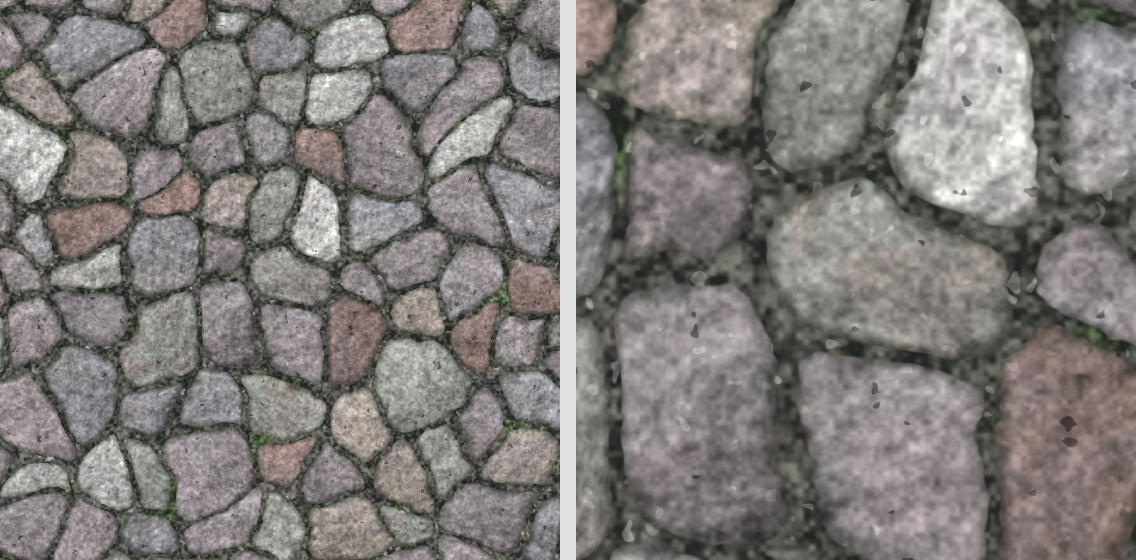
Left, the full canvas; right, a detail of the centre.
This texture is drawn by a three.js fragment shader. Its source:

```glsl
varying vec2 vUv;

const float STONES_ACROSS = 9.0;
const vec2 TO_LIGHT = vec2(-0.03, 0.05);

const vec3 MAUVE = vec3(0.55, 0.515, 0.53);
const vec3 SLATE = vec3(0.55, 0.55, 0.57);
const vec3 MOSSY_GREY = vec3(0.55, 0.56, 0.54);
const vec3 TAN = vec3(0.61, 0.575, 0.545);
const vec3 RUST = vec3(0.55, 0.47, 0.45);
const vec3 PALE = vec3(0.67, 0.67, 0.66);
const vec3 SOIL_DARK = vec3(0.13, 0.14, 0.13);
const vec3 SOIL_LIGHT = vec3(0.52, 0.52, 0.48);
const vec3 MOSS = vec3(0.3, 0.42, 0.22);

vec2 hash2(vec2 p) {
  vec2 k = vec2(dot(p, vec2(127.1, 311.7)), dot(p, vec2(269.5, 183.3)));
  return fract(sin(k) * 43758.5);
}

float hash1(vec2 p) {
  return hash2(p).x;
}

float noise(vec2 p) {
  vec2 i = floor(p);
  vec2 f = fract(p);
  f = f * f * (3.0 - 2.0 * f);
  float low = mix(hash1(i), hash1(i + vec2(1.0, 0.0)), f.x);
  float high = mix(hash1(i + vec2(0.0, 1.0)), hash1(i + 1.0), f.x);
  return mix(low, high, f.y);
}

float fbm(vec2 p) {
  float sum = 0.0;
  float gain = 0.5;
  for (int i = 0; i < 5; i++) {
    sum += gain * noise(p);
    p = mat2(1.6, 1.2, -1.2, 1.6) * p + 7.3;
    gain *= 0.55;
  }
  return sum;
}

vec2 warp(vec2 p, float scale, float amount) {
  vec2 q = p * scale;
  return p + amount * (vec2(noise(q), noise(q + 37.0)) - 0.5);
}

// Stone centre in xy, its size weight in z
vec3 seed(vec2 cell) {
  return vec3(cell + 0.5 + 0.78 * (hash2(cell) - 0.5), 0.42 * hash1(cell + 51.0));
}

// Rounded distance to the border of a weighted Voronoi cell, positive inside
float cobble(vec2 p, out vec2 id, out vec2 local) {
  vec2 base = floor(p);
  float nearest = 100.0;
  for (int y = -2; y <= 2; y++) {
    for (int x = -2; x <= 2; x++) {
      vec2 cell = base + vec2(float(x), float(y));
      vec3 s = seed(cell);
      float power = dot(p - s.xy, p - s.xy) - s.z;
      if (power < nearest) {
        nearest = power;
        id = cell;
        local = p - s.xy;
      }
    }
  }
  float sum = 0.0;
  for (int y = -2; y <= 2; y++) {
    for (int x = -2; x <= 2; x++) {
      if (x == 0 && y == 0) continue;
      vec3 s = seed(id + vec2(float(x), float(y)));
      float power = dot(p - s.xy, p - s.xy) - s.z;
      float gap = max(length(s.xy - p + local), 0.1);
      sum += exp(-18.0 * (power - nearest) / (2.0 * gap));
    }
  }
  return -log(sum) / 18.0;
}

// Sparse dots: coverage in x, random shade in y
vec2 dots(vec2 p, float rarity) {
  vec2 cell = floor(p);
  vec2 rnd = hash2(cell + 19.0);
  vec2 offset = fract(p) - 0.5 - 0.25 * (hash2(cell) - 0.5);
  float radius = 0.14 + 0.22 * rnd.y;
  float shape = 1.0 - smoothstep(radius - 0.08, radius + 0.03, length(offset));
  return vec2(shape * step(rarity, rnd.x), rnd.y);
}

vec3 stoneTint(float pick) {
  vec3 tint = mix(MAUVE, SLATE, step(0.36, pick));
  tint = mix(tint, MOSSY_GREY, step(0.53, pick));
  tint = mix(tint, TAN, step(0.7, pick));
  tint = mix(tint, RUST, step(0.83, pick));
  return mix(tint, PALE, step(0.93, pick));
}

vec3 stoneColor(vec2 uv, vec2 id, vec2 local, float depth) {
  vec2 rnd = hash2(id + 83.0);
  vec2 q = local * 3.4 + id * 5.7;
  float relief = fbm(q);
  float slope = relief - fbm(q + TO_LIGHT * 3.0);
  vec3 tint = stoneTint(rnd.x) * (0.92 + 0.17 * rnd.y);
  tint = mix(tint, stoneTint(fract(rnd.x + 0.37)), 0.4 * smoothstep(0.45, 0.75, fbm(q * 0.7 + 9.0)));
  // Mottling, relief and grain
  float grain = noise(uv * 120.0) + noise(uv * 210.0 + 5.0) + noise(uv * 330.0) - 1.5;
  vec2 tilt = hash2(id + 7.0) - 0.5;
  float light = 1.0 + 0.3 * (relief - 0.52) + 0.8 * slope + 0.24 * grain;
  light += 0.09 * local.y + 0.2 * dot(local, tilt);
  // Pale flecks and irregular pits
  vec2 rough = warp(uv * 95.0, 2.0, 0.6);
  light += 0.2 * dots(rough + 40.0, 0.93).x;
  light *= 1.0 - 0.4 * dots(rough, 0.965).x;
  // Rounded, dirty rim
  float rim = smoothstep(-0.02, 0.09, depth + 0.07 * (relief - 0.5));
  tint = mix(tint * vec3(0.92, 0.96, 0.9), tint, rim);
  return tint * light * mix(0.66, 1.03, rim);
}

vec3 soilColor(vec2 uv, float depth) {
  float grit = 0.3 * noise(uv * 70.0) + 0.35 * noise(uv * 150.0) + 0.35 * noise(uv * 270.0);
  grit = smoothstep(0.2, 0.85, grit);
  float open = 1.0 - smoothstep(-0.07, 0.0, depth);
  vec3 soil = mix(SOIL_DARK, SOIL_LIGHT, grit * (0.7 + 0.3 * open));
  float growth = smoothstep(0.8, 0.95, noise(uv * 17.0 + 4.0));
  soil = mix(soil, MOSS * (0.4 + 1.2 * grit), 0.5 * growth);
  vec2 pebble = dots(warp(uv * 75.0, 1.7, 0.8), 0.8);
  vec3 pebbleTint = mix(SOIL_LIGHT, PALE, pebble.y) * (0.65 + 0.5 * grit);
  return mix(soil, pebbleTint, 0.75 * pebble.x);
}

void main() {
  vec2 p = warp(vUv * STONES_ACROSS + 3.0, 0.75, 0.6);
  p = warp(warp(p, 3.5, 0.11), 15.0, 0.035);
  vec2 id;
  vec2 local;
  float border = cobble(p, id, local);
  float depth = border - 0.022 - 0.045 * hash1(id + 29.0);
  float cover = smoothstep(-0.012, 0.012, depth);
  vec3 color = mix(soilColor(vUv, depth), stoneColor(vUv, id, local, depth), cover);
  gl_FragColor = vec4(clamp(color, 0.0, 1.0), 1.0);
}
```
